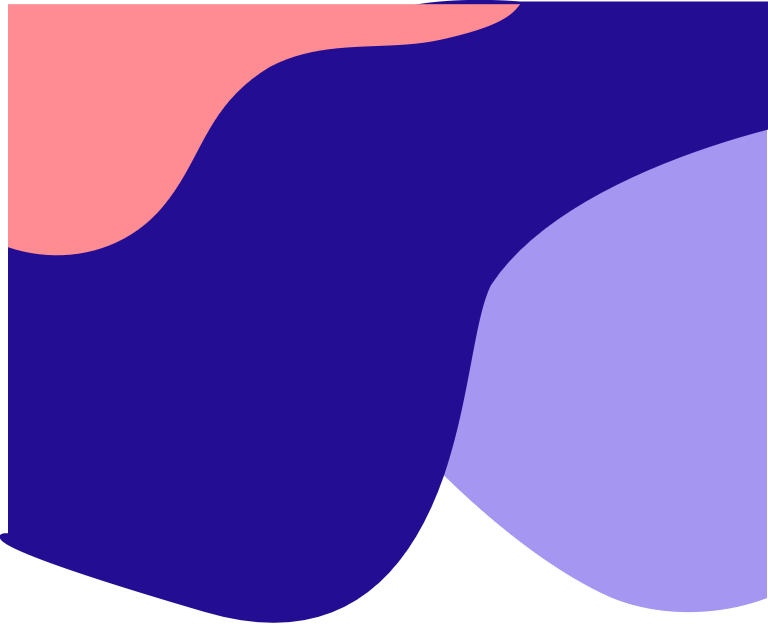
Give the GLSL for this background, as a WebGL 2 fragment shader.

```glsl
#version 300 es
precision highp float;
// Flat, wavy colour fields on white: a large indigo sweep, a coral corner
// and a lavender hill. Each outline is a chain of lines and cubic Beziers,
// traced into a signed distance (even-odd rule) for smooth edges.
uniform vec2 u_resolution;
out vec4 outColor;

// State of the outline being traced
vec2 point;      // sampled position
vec2 pen;        // end of the last edge
float nearest;   // squared distance to the outline
float side;      // -1 inside, +1 outside

void moveTo(vec2 start) {
  pen = start;
  nearest = 1e6;
  side = 1.0;
}

void lineTo(vec2 end) {
  vec2 edge = end - pen, w = point - pen;
  vec2 gap = w - edge * clamp(dot(w, edge) / max(dot(edge, edge), 1e-8), 0.0, 1.0);
  nearest = min(nearest, dot(gap, gap));
  bool crosses = (pen.y > point.y) != (end.y > point.y);
  if (crosses && w.x < edge.x * w.y / edge.y) side = -side;
  pen = end;
}

void curveTo(vec2 b, vec2 c, vec2 d) {
  vec2 a = pen;
  for (int i = 1; i <= 20; i++) {
    float t = float(i) / 20.0, s = 1.0 - t;
    lineTo(s * s * s * a + 3.0 * s * t * (s * b + t * c) + t * t * t * d);
  }
}

// Coverage of the traced outline, softened over one pixel
float fill(float pixel) {
  return clamp(0.5 - side * sqrt(nearest) / pixel, 0.0, 1.0);
}

void main() {
  // Canvas spans 7.68 x 6.26 units, measured from the top left
  vec2 uv = gl_FragCoord.xy / u_resolution;
  point = vec2(uv.x, 1.0 - uv.y) * vec2(7.68, 6.26);
  float pixel = 6.26 / u_resolution.y;

  vec3 indigo = vec3(0.137, 0.055, 0.576);
  vec3 lavender = vec3(0.645, 0.588, 0.945);
  vec3 coral = vec3(1.0, 0.545, 0.575);
  vec3 color = vec3(1.0);

  // Lavender hill, its left flank hidden under the indigo
  moveTo(vec2(4.20, 4.53));
  lineTo(vec2(4.44, 4.77));
  curveTo(vec2(4.90, 5.22), vec2(5.50, 5.72), vec2(6.10, 5.99));
  curveTo(vec2(6.60, 6.20), vec2(7.20, 6.18), vec2(7.67, 6.00));
  lineTo(vec2(7.67, 1.00));
  lineTo(vec2(4.20, 2.00));
  lineTo(vec2(4.20, 4.53));
  color = mix(color, lavender, fill(pixel));

  // Indigo sweep: left side, small tail, deep belly, rising right flank
  moveTo(vec2(0.08, 1.00));
  lineTo(vec2(0.08, 5.35));
  curveTo(vec2(0.00, 5.34), vec2(-0.07, 5.39), vec2(0.10, 5.48));
  curveTo(vec2(0.40, 5.64), vec2(1.30, 5.92), vec2(2.05, 6.14));
  curveTo(vec2(3.30, 6.51), vec2(4.05, 5.90), vec2(4.44, 4.77));
  curveTo(vec2(4.70, 4.00), vec2(4.74, 3.20), vec2(4.91, 2.86));
  curveTo(vec2(5.45, 2.03), vec2(6.80, 1.53), vec2(7.68, 1.30));
  lineTo(vec2(7.68, 0.015));
  lineTo(vec2(5.20, 0.015));
  curveTo(vec2(4.90, -0.01), vec2(4.50, -0.01), vec2(4.18, 0.042));
  lineTo(vec2(0.08, 1.00));
  color = mix(color, indigo, fill(pixel));

  // Coral corner with a flowing lower edge
  moveTo(vec2(0.08, 0.042));
  lineTo(vec2(5.20, 0.042));
  curveTo(vec2(5.10, 0.20), vec2(4.85, 0.30), vec2(4.40, 0.40));
  curveTo(vec2(3.85, 0.52), vec2(3.25, 0.38), vec2(2.70, 0.67));
  curveTo(vec2(2.02, 1.08), vec2(2.03, 1.64), vec2(1.57, 2.14));
  curveTo(vec2(1.17, 2.56), vec2(0.58, 2.65), vec2(0.08, 2.48));
  lineTo(vec2(0.08, 0.042));
  color = mix(color, coral, fill(pixel));

  outColor = vec4(color, 1.0);
}
```
